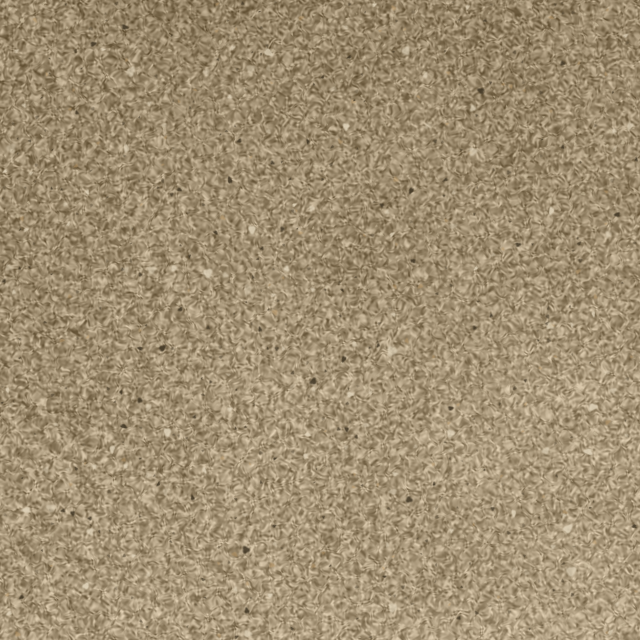
This texture is drawn by a Shadertoy shader. Its source:

```glsl
#define BASE_COLOR vec3(0.632, 0.563, 0.449)
#define CREAM vec3(0.83, 0.77, 0.65)
#define PALE vec3(0.88, 0.83, 0.73)
#define OCHRE vec3(0.74, 0.60, 0.40)
#define DARK vec3(0.25, 0.21, 0.14)
#define GRAIN_CELLS 265.0
#define GRAIN_CONTRAST 0.30
#define CLUMP_CELLS 185.0
#define CLUMP_CONTRAST 0.19
#define MOTTLE_CONTRAST 0.03
#define LIGHT_FALLOFF vec2(0.02, -0.085)

float hash(vec2 p) {
    return fract(sin(dot(p, vec2(127.1, 311.7))) * 43758.5453);
}

float valueNoise(vec2 p) {
    vec2 cell = floor(p), f = fract(p);
    f = f * f * (3.0 - 2.0 * f);
    float low = mix(hash(cell), hash(cell + vec2(1, 0)), f.x);
    float high = mix(hash(cell + vec2(0, 1)), hash(cell + vec2(1, 1)), f.x);
    return mix(low, high, f.y) - 0.5;
}

mat2 rotation(float angle) {
    float c = cos(angle), s = sin(angle);
    return mat2(c, s, -s, c);
}

// Noise on a bent lattice, so that no rows of cells show
float grainNoise(vec2 p) {
    vec2 bend = vec2(valueNoise(p * 0.31 + 15.0), valueNoise(p * 0.31 + 63.0));
    return valueNoise(p + 2.2 * bend);
}

// One irregular chip per occupied cell: x = coverage, y = random tone
vec2 chips(vec2 uv, float cells, float share, vec2 radiusRange, float seed) {
    vec2 p = uv * cells, cell = floor(p), key = cell + seed;
    float size = hash(key + 3.1);
    float radius = mix(radiusRange.x, radiusRange.y, size * size);
    vec2 jitter = vec2(hash(key + 5.7), hash(key + 9.2)) - 0.5;
    vec2 d = p - cell - 0.5 - jitter * (1.0 - 3.0 * radius);
    d = rotation(6.2832 * hash(key + 13.4)) * d;
    d.y *= mix(1.0, 1.8, hash(key + 17.9));
    float angle = atan(d.y, d.x);
    float outline = radius * (1.0 + 0.15 * sin(3.0 * angle + 40.0 * size));
    float blur = 1.0 * cells / iResolution.y + 0.03;
    float cover = 1.0 - smoothstep(-blur, blur, length(d) - outline);
    return vec2(cover * step(hash(key), share), hash(key + 21.3));
}

void mainImage(out vec4 fragColor, in vec2 fragCoord) {
    vec2 uv = fragCoord / iResolution.y;

    // Broad light and faint mottling
    float tone = dot(uv - 0.5, LIGHT_FALLOFF);
    tone += MOTTLE_CONTRAST * (valueNoise(uv * 5.0) + valueNoise(uv * 17.0 + 40.0));

    // Sand grains in two sizes, turned against each other
    tone += GRAIN_CONTRAST * grainNoise(rotation(0.6) * uv * GRAIN_CELLS);
    tone += CLUMP_CONTRAST * grainNoise(rotation(1.1) * uv * CLUMP_CELLS + 70.0);
    vec3 color = BASE_COLOR + tone;

    // Small cream and ochre chips
    vec2 small = chips(rotation(0.3) * uv, 85.0, 0.20, vec2(0.14, 0.32), 11.0);
    color = mix(color, CREAM, small.x * mix(0.2, 0.7, small.y));
    vec2 warm = chips(uv, 48.0, 0.04, vec2(0.10, 0.22), 37.0);
    color = mix(color, OCHRE, warm.x * 0.5);

    // Sparse dark flecks, fine and coarse
    vec2 fine = chips(uv, 80.0, 0.05, vec2(0.12, 0.25), 53.0);
    color = mix(color, DARK, fine.x * mix(0.25, 0.75, fine.y));
    vec2 coarse = chips(uv, 38.0, 0.025, vec2(0.10, 0.22), 71.0);
    color = mix(color, DARK, coarse.x * 0.85);

    // Larger pale pebbles
    vec2 pebble = chips(uv, 32.0, 0.12, vec2(0.10, 0.25), 97.0);
    color = mix(color, PALE, pebble.x * mix(0.35, 0.9, pebble.y));

    fragColor = vec4(clamp(color, 0.0, 1.0), 1.0);
}
```
